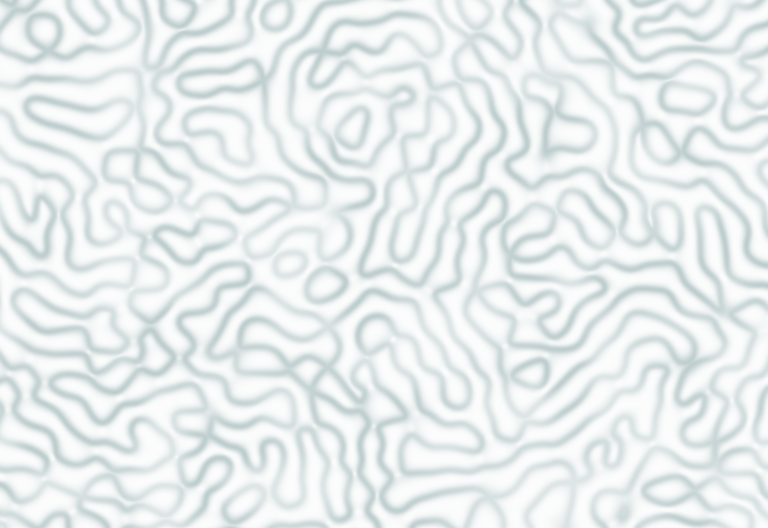
Reproduce this pattern procedurally as a Shadertoy shader.

```glsl
#define WAVELENGTH 0.086     // two line spacings, in canvas heights
#define CELL 0.6             // wave packet grid, in wavelengths
#define LINE_WIDTH 0.0086    // soft half width, in canvas heights
#define DIRECTION_SPREAD 1.7 // random turn of each packet, radians
#define FLOW_SCALE 3.6       // frequency of the direction field
#define FADE_SCALE 13.0      // frequency of the faded stretches
#define FADE_MIN 0.5
#define MERGE 0.3            // ink where neighbouring lines touch
#define PAPER vec3(0.988, 0.989, 0.990)
#define INK vec3(0.742, 0.803, 0.806)

const float TAU = 6.2831853;

float hash(vec2 p) {
    return fract(sin(dot(p, vec2(127.1, 311.7))) * 43758.5453);
}

float valueNoise(vec2 p) {
    vec2 i = floor(p), f = fract(p);
    f = f * f * (3.0 - 2.0 * f);
    float low = mix(hash(i), hash(i + vec2(1, 0)), f.x);
    float high = mix(hash(i + vec2(0, 1)), hash(i + vec2(1, 1)), f.x);
    return mix(low, high, f.y);
}

// Sum of windowed plane waves: x is the value, yz the gradient per radian
vec3 waveField(vec2 p) {
    vec2 q = p / (WAVELENGTH * CELL);
    vec2 base = floor(q);
    float k = TAU * CELL;
    vec3 sum = vec3(0.0);
    for (int y = -3; y <= 3; y++)
    for (int x = -3; x <= 3; x++) {
        vec2 cell = base + vec2(x, y);
        vec2 center = cell + vec2(hash(cell + 3.7), hash(cell + 19.3));
        vec2 r = q - center;
        float falloff = max(1.0 - dot(r, r) / 9.0, 0.0);
        float window = falloff * falloff * falloff;
        vec2 windowSlope = -6.0 / 9.0 * falloff * falloff * r;

        float flow = TAU * valueNoise(center * WAVELENGTH * CELL * FLOW_SCALE + 5.0);
        float angle = flow + DIRECTION_SPREAD * (hash(cell + 41.9) - 0.5);
        vec2 dir = vec2(cos(angle), sin(angle));
        float phase = k * dot(dir, r) + TAU * hash(cell + 73.1);

        vec2 slope = windowSlope * cos(phase) - window * k * sin(phase) * dir;
        sum += vec3(window * cos(phase), slope / k);
    }
    return sum;
}

void mainImage(out vec4 fragColor, in vec2 fragCoord) {
    vec2 p = fragCoord / iResolution.y;

    // Distance to the zero contour of the field
    vec3 field = waveField(p);
    float steepness = length(vec3(field.yz, MERGE));
    float dist = atan(abs(field.x), steepness) * WAVELENGTH / TAU;
    float line = exp(-dist * dist / (LINE_WIDTH * LINE_WIDTH));

    // Uneven ink along the lines
    float fade = smoothstep(0.1, 0.85, valueNoise(p * FADE_SCALE + 31.0));
    line *= mix(FADE_MIN, 1.0, fade);

    fragColor = vec4(mix(PAPER, INK, line), 1.0);
}
```
